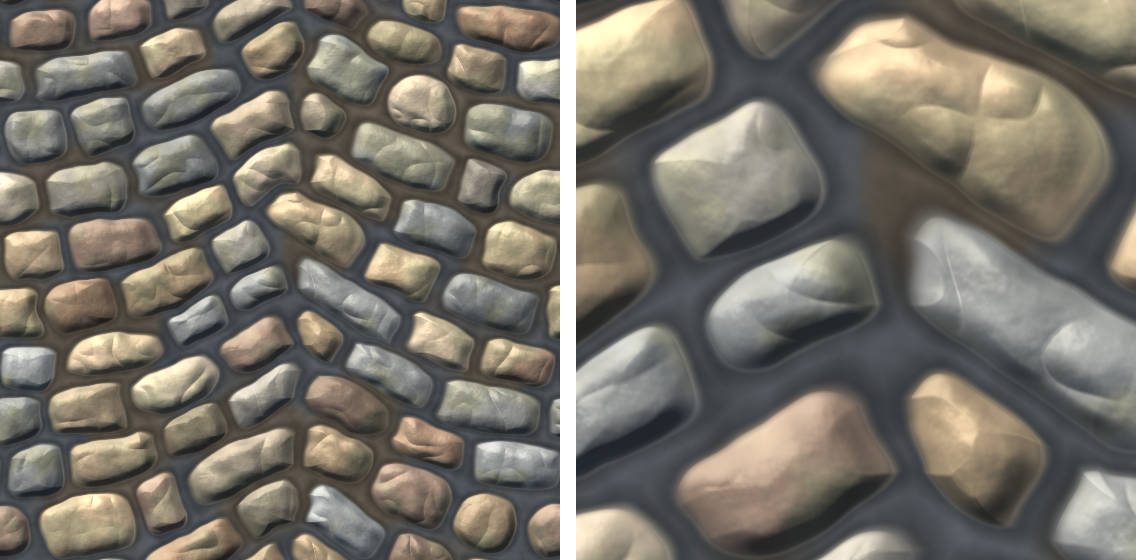
Left: the whole. Right: its middle third, enlarged.
A Shadertoy shader for this texture:

```glsl
// Weathered cobblestones laid in rows that climb to a pointed arch, lit from above.

const float ROWS = 10.0;        // stone courses per canvas height
const float COLS = 7.0;         // stones per course
const float ARCH_X = 0.53;      // where both arms of the arch meet
const float ARCH_RISE = 0.18;   // climb of a course up to the seam
const float GAP = 0.0065;       // half width of the joints
const float BEVEL = 0.030;      // width of the rounded stone edge
const float DOME = 0.017;       // height of the stones
const float CHIPS = 0.0065;     // depth of the chipped facets
const float GRAIN = 0.0020;     // depth of the fine roughness
const float EDGE = 0.0035;      // softness of the outlines
const vec3 LIGHT_DIR = vec3(-0.36, 0.62, 0.75);
const vec3 SUN = vec3(1.10, 1.04, 0.93);
const vec3 SKY = vec3(0.27, 0.30, 0.34);
const vec3 SLATE = vec3(0.53, 0.55, 0.57);
const vec3 SAND = vec3(0.64, 0.57, 0.48);
const vec3 RUST = vec3(0.54, 0.44, 0.38);
const vec3 OLIVE = vec3(0.54, 0.54, 0.45);
const vec3 MORTAR_COOL = vec3(0.30, 0.32, 0.34);
const vec3 MORTAR_WARM = vec3(0.35, 0.32, 0.28);

float hash(vec2 p) {
    return fract(sin(dot(p, vec2(127.1, 311.7))) * 43758.55);
}

float noise(vec2 p) {
    vec2 i = floor(p), f = fract(p);
    f = f * f * (3.0 - 2.0 * f);
    return mix(mix(hash(i), hash(i + vec2(1, 0)), f.x),
               mix(hash(i + vec2(0, 1)), hash(i + vec2(1, 1)), f.x), f.y);
}

float fbm(vec2 p) {
    float sum = 0.0, amp = 0.53;
    for (int i = 0; i < 4; i++) {
        sum += amp * noise(p);
        p = mat2(1.6, 1.2, -1.2, 1.6) * p + 3.7;
        amp *= 0.5;
    }
    return sum;
}

// Height (x) and slope (y) of a course at x measured from the seam
vec2 arch(float x) {
    float side = fract(x + 0.5) - 0.5;
    float t = 1.0 - 2.0 * abs(side);
    return ARCH_RISE * vec2(t * t, -4.0 * sign(side) * t);
}

float rowEdge(float row) {
    return (row + 0.22 * (hash(vec2(row, 7.3)) - 0.5)) / ROWS;
}

float stoneEdge(float row, float col) {
    float jitter = 0.46 * (hash(vec2(row, mod(col, COLS) + 20.0)) - 0.5);
    return (col + jitter + 0.3 * (mod(row, 2.0) - 0.5)) / COLS;
}

// Rough distance to one stone: a superellipse turned along its course
float stone(vec2 p, float row, float col) {
    vec2 id = vec2(row, mod(col, COLS));
    float left = stoneEdge(row, col), right = stoneEdge(row, col + 1.0);
    float low = rowEdge(row), high = rowEdge(row + 1.0);
    float x = 0.5 * (left + right);
    vec2 bend = arch(x);
    float angle = atan(bend.y) + 0.16 * (hash(id + 3.1) - 0.5);
    float c = cos(angle), s = sin(angle);
    vec2 q = p - vec2(x, 0.5 * (low + high) + bend.x);
    q = vec2(c * q.x + s * q.y, c * q.y - s * q.x);
    vec2 size = 0.5 * vec2((right - left) / c, (high - low) * c) - GAP;
    size *= mix(vec2(0.90, 0.92), vec2(1.02, 1.06), hash(id + 5.7));
    float power = mix(2.2, 6.0, pow(hash(id + 9.4), 1.3));
    vec2 e = pow(abs(q / size) + 1e-4, vec2(power));
    return (pow(e.x + e.y, 1.0 / power) - 1.0) * min(size.x, size.y);
}

// Distance to the nearest stone (x) and its id (yz)
vec3 paving(vec2 p) {
    p += 0.016 * (vec2(noise(p * 13.0), noise(p * 13.0 + 40.0)) - 0.5);
    p += 0.006 * (vec2(noise(p * 38.0), noise(p * 38.0 + 70.0)) - 0.5);
    p.x -= ARCH_X;
    float row = floor((p.y - arch(p.x).x) * ROWS), col = floor(p.x * COLS);
    float nearest = 1.0, second = 1.0;
    vec2 id = vec2(0.0);
    for (float j = -2.0; j <= 2.0; j++) {
        for (float i = -1.0; i <= 1.0; i++) {
            float d = stone(p, row + j, col + i);
            second = min(second, max(d, nearest));
            if (d < nearest) id = vec2(row + j, mod(col + i, COLS));
            nearest = min(nearest, d);
        }
    }
    return vec3(max(nearest, 0.5 * (nearest - second) + GAP), id);
}

float surfaceHeight(vec2 p) {
    vec3 s = paving(p);
    float rim = clamp(-s.x / BEVEL, 0.0, 1.0);
    vec2 q = p + s.yz * 3.17;
    float ridge = abs(2.0 * noise(q * 23.0 + 1.5 * noise(q * 15.0)) - 1.0);
    float rough = CHIPS * ridge + GRAIN * fbm(q * 60.0);
    return DOME * rim * (2.0 - rim) + rough * smoothstep(0.0, 0.4, rim);
}

void mainImage(out vec4 fragColor, in vec2 fragCoord) {
    vec2 p = fragCoord / iResolution.y;
    vec3 s = paving(p);
    vec2 id = s.yz;

    // Relief lighting
    vec2 step2 = vec2(0.0025, 0.0);
    float h = surfaceHeight(p);
    vec2 grad = vec2(surfaceHeight(p + step2.xy), surfaceHeight(p + step2.yx)) - h;
    vec3 normal = normalize(vec3(-grad / step2.x, 1.0));
    float sun = max(dot(normal, normalize(LIGHT_DIR)), 0.0);

    // Stone colour: one tint per stone, mottled
    float mottle = fbm(p * 17.0 + id * 2.3);
    vec3 rock = mix(SLATE, SAND, smoothstep(0.3, 0.85, hash(id + 11.0)));
    rock = mix(rock, RUST, 0.75 * step(0.78, hash(id + 17.0)));
    rock = mix(rock, OLIVE, 0.6 * smoothstep(0.45, 0.7, mottle));
    rock *= mix(0.84, 1.14, hash(id + 23.0)) * (0.80 + 0.40 * fbm(p * 34.0 + id));
    rock *= SKY + SUN * sun;
    rock += 0.16 * SUN * smoothstep(0.80, 1.0, sun);

    // Joints, darkest beside the stones
    vec3 mortar = mix(MORTAR_COOL, MORTAR_WARM, smoothstep(0.35, 0.65, noise(p * 9.0)));
    mortar *= 0.80 + 0.35 * fbm(p * 45.0);
    mortar *= mix(0.78, 1.06, smoothstep(0.0, 0.014, s.x));

    fragColor = vec4(mix(rock, mortar, smoothstep(-EDGE, EDGE, s.x)), 1.0);
}
```
